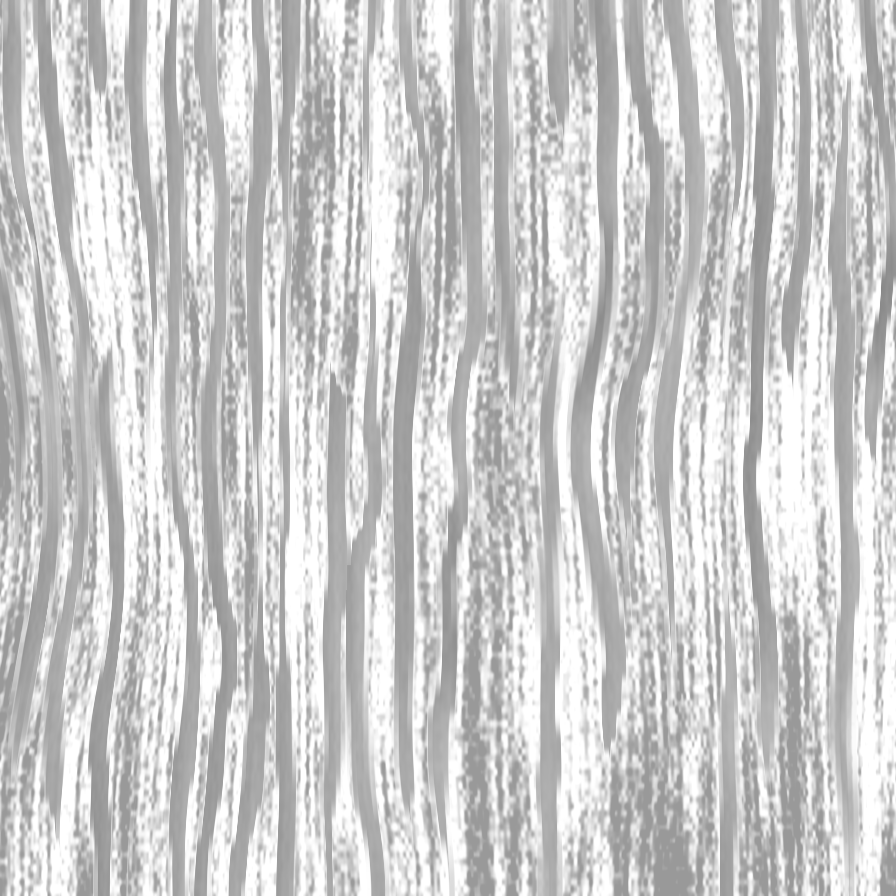
Write a Shadertoy shader that draws this texture.

```glsl
// Pale weathered bark: white fibrous strips split by wavy vertical grey cracks.

float hash(vec2 p) {
    vec3 q = fract(vec3(p.xyx) * 0.1031);
    q += dot(q, q.yzx + 33.33);
    return fract((q.x + q.y) * q.z);
}

float noise(vec2 p) {
    vec2 cell = floor(p), f = fract(p);
    f = f * f * (3.0 - 2.0 * f);
    float low = mix(hash(cell), hash(cell + vec2(1, 0)), f.x);
    float high = mix(hash(cell + vec2(0, 1)), hash(cell + vec2(1, 1)), f.x);
    return mix(low, high, f.y);
}

// Nearest crack: x = signed distance in column units, y = its tone, z = side
vec3 nearestCrack(float column, float y) {
    vec3 nearest = vec3(9.0, 0.65, 0.0);
    for (int i = -1; i <= 1; i++) {
        float id = floor(column) + float(i);
        float seed = id * 17.0 + 5.0;
        float wander = 0.7 * (noise(vec2(seed, y * 4.0)) - 0.5)
                     + 0.25 * (noise(vec2(seed + 3.0, y * 11.0)) - 0.5);
        float presence = smoothstep(0.15, 0.5, noise(vec2(seed + 6.0, y * 2.7)));
        float halfWidth = mix(-0.2, 0.21, presence)
                        + 0.1 * (noise(vec2(seed + 9.0, y * 6.0)) - 0.5);
        float offset = column - id - 0.5 - wander;
        float dist = abs(offset) - halfWidth;
        if (dist < nearest.x) {
            float shade = noise(vec2(seed + 12.0, y * 3.0));
            float tone = 0.66 + 0.12 * (shade - 0.5) - 0.13 * smoothstep(0.7, 0.95, shade);
            nearest = vec3(dist, tone, offset);
        }
    }
    return nearest;
}

void mainImage(out vec4 fragColor, in vec2 fragCoord) {
    vec2 uv = fragCoord / iResolution.y;
    float y = uv.y;

    // Bend of the whole grain
    float x = uv.x + 0.06 * (noise(uv * vec2(2.5, 2.2) + 4.0) - 0.5)
                   + 0.012 * (noise(uv * vec2(7.0, 6.0) + 9.0) - 0.5);

    // Cracks follow whole strands, so their edges shift in small steps
    float strand = x * 150.0;
    strand = floor(strand) + smoothstep(0.25, 0.75, fract(strand));
    vec3 crack = nearestCrack(strand / 150.0 * 22.0, y);
    crack.x += 0.1 * (noise(vec2(strand, y * 14.0)) - 0.5);
    float softness = mix(0.035, 0.22, smoothstep(0.62, 0.9, noise(uv * vec2(5.0, 6.0) + 30.0)));
    float crackMask = 1.0 - smoothstep(-softness, softness, crack.x);

    // Fine fibres and dotted grain, gathered in darker patches
    float patchiness = noise(vec2(x * 20.0, y * 4.0) + 50.0);
    float fibre = 0.6 * noise(vec2(x * 190.0, y * 8.0))
                + 0.4 * noise(vec2(x * 300.0, y * 130.0));
    float darkness = smoothstep(0.28, 0.82, fibre + 0.45 * (patchiness - 0.5));
    darkness *= mix(0.35, 1.0, smoothstep(0.0, 0.16, crack.x));
    float wood = 1.0 - 0.4 * darkness;

    // Smooth crack floor with faint lengthwise streaks
    float crackFloor = crack.y + 0.1 * crack.z
                     + 0.06 * (noise(vec2(x * 130.0, y * 3.0)) - 0.5)
                     + 0.03 * (noise(vec2(x * 300.0, y * 90.0)) - 0.5);

    fragColor = vec4(vec3(mix(wood, crackFloor, crackMask)), 1.0);
}
```
